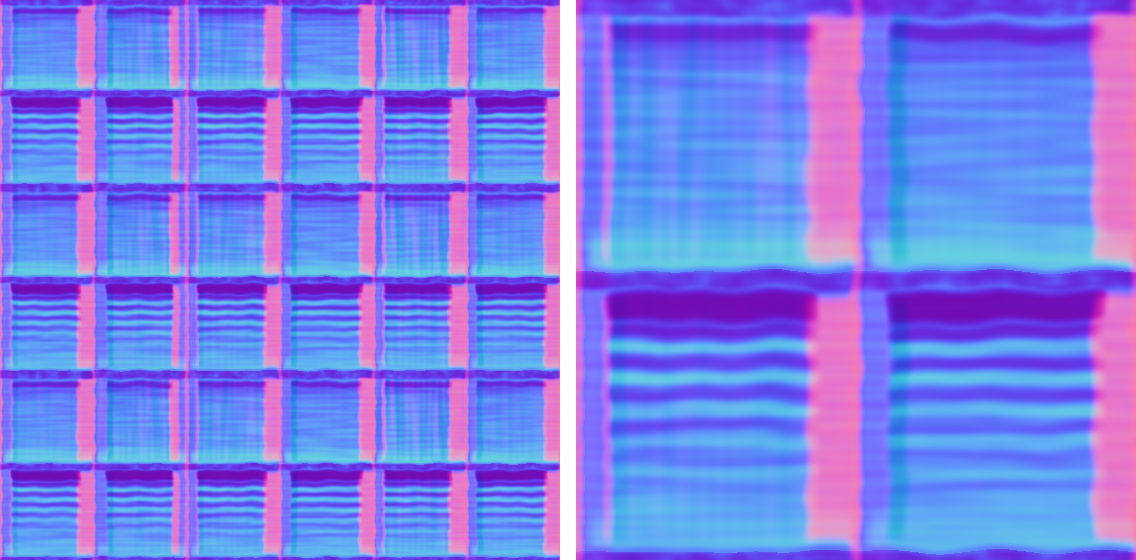
Left, the full canvas; right, a detail of the centre.
Reproduce this texture map procedurally as a Shadertoy shader.

```glsl
// Tiling normal map of a six by six grid of recessed panels, plain and ribbed in alternate rows.

const float TAU = 6.2831853;
const float CELLS = 6.0;
const vec2 GRID_SHIFT = vec2(-0.03, 0.03);

// Per-column bevel layout, in cell units
const float LEFT_EDGE[6]    = float[6](0.10, 0.12, 0.09, 0.09, 0.09, 0.08);
const float RIGHT_START[6]  = float[6](0.80, 0.79, 0.80, 0.82, 0.78, 0.80);
const float RIGHT_END[6]    = float[6](0.97, 0.89, 0.97, 0.98, 0.97, 0.98);
const float LEFT_DEPTH[6]   = float[6](0.35, 0.45, 0.25, 0.50, 0.10, 0.50);
const float LIP_STRENGTH[6] = float[6](0.55, 0.10, 0.65, 0.10, 0.75, 0.15);
const float STREAKS[6]      = float[6](0.15, 0.50, 0.50, 0.10, 0.80, 0.20);

vec2 gradientAt(vec2 cell, vec2 period) {
    vec2 p = fract(mod(cell, period) * vec2(0.1031, 0.1130));
    p += dot(p, p.yx + 33.33);
    float angle = TAU * fract((p.x + p.y) * p.x * 7.13);
    return vec2(cos(angle), sin(angle));
}

// Gradient noise that wraps after a whole number of lattice cells
float wrappedNoise(vec2 p, vec2 period) {
    vec2 i = floor(p), f = p - i;
    vec2 w = f * f * f * (f * (f * 6.0 - 15.0) + 10.0);
    vec2 e = vec2(1.0, 0.0);
    float a = dot(gradientAt(i, period), f);
    float b = dot(gradientAt(i + e.xy, period), f - e.xy);
    float c = dot(gradientAt(i + e.yx, period), f - e.yx);
    float d = dot(gradientAt(i + e.xx, period), f - e.xx);
    return mix(mix(a, b, w.x), mix(c, d, w.x), w.y);
}

// Noise over the sheet, repeating with each pair of rows
float sheetNoise(vec2 uv, vec2 frequency) {
    return wrappedNoise(uv * vec2(1.0, 3.0) * frequency, frequency);
}

float band(float x, float start, float end, float soft) {
    return smoothstep(start - soft, start + soft, x)
         - smoothstep(end - soft, end + soft, x);
}

// Side frame, inner bevels and the bright ridge between columns
float horizontalSlope(vec2 c, int column, float ribbed, float wear, float streak) {
    float left = LEFT_EDGE[column], right = RIGHT_START[column], end = RIGHT_END[column];
    right += 0.03 * ribbed * step(end, 0.9);
    float inside = band(c.y, 0.09, 0.96, 0.03);
    float slope = -0.27;
    slope += 0.18 * band(c.x, 0.0, left, 0.02);
    slope -= LEFT_DEPTH[column] * band(c.x, left, left + 0.06, 0.02) * inside;
    slope += LIP_STRENGTH[column] * band(c.x, left - 0.025, left + 0.01, 0.012) * inside;
    slope += (1.65 + wear) * band(c.x, right, end, 0.025) * inside;
    slope += (1.1 + 1.5 * wear) * band(c.x, 0.955, 0.99, 0.018);
    slope += 0.3 * band(c.x, 0.91, 1.0, 0.03) * step(end, 0.9);
    return slope + streak * STREAKS[column] * inside * (1.0 - 0.6 * ribbed);
}

// Row ridge, top and bottom bevels and ribs; c.y runs downward
float verticalSlope(vec2 c, int column, float ribbed, float wear, float grain) {
    float left = LEFT_EDGE[column], right = RIGHT_START[column];
    float across = band(c.x, left, right + 0.03, 0.025);
    float wide = band(c.x, 0.02, 0.97, 0.03);
    float panel = across * band(c.y, 0.17, 0.88, 0.03);
    float slope = mix(-0.1, 0.02, across);
    slope += panel * mix(-0.08, 0.28, c.y);

    // Worn ridge between rows
    slope -= (0.72 + 2.0 * wear) * band(c.y, 0.0, mix(0.085, 0.06, ribbed), 0.018);

    // Shaded top bevel and lit bottom bevel
    float top = mix(0.12, 0.075, ribbed);
    slope -= mix(1.0, 2.1, ribbed) * across * band(c.y, top, 0.175, 0.022);
    slope -= 0.3 * across * band(c.y, 0.17, 0.26, 0.05);
    float foot = smoothstep(0.80, 0.95, c.y) * band(c.y, 0.8, 0.985, 0.015);
    slope += mix(0.72, 0.5, ribbed) * foot * wide;

    // Ribs fade toward the foot of the panel
    float rib = cos(TAU * (c.y - 0.27) / 0.1125);
    float fade = 1.0 - smoothstep(0.25, 0.92, c.y);
    slope += ribbed * panel * (0.62 * fade + 0.05) * (rib - 0.12);
    return slope + grain * mix(0.25, 0.35, panel);
}

void mainImage(out vec4 fragColor, in vec2 fragCoord) {
    vec2 uv = fragCoord / iResolution.xy;

    // Wear shared by all rows of the same kind
    float wear = 0.3 * sheetNoise(uv, vec2(48.0, 18.0))
               + 0.2 * sheetNoise(uv, vec2(96.0, 40.0));
    float streak = sheetNoise(uv, vec2(108.0, 2.0));
    float grain = sheetNoise(uv, vec2(12.0, 56.0));
    vec2 wobble = 0.022 * vec2(sheetNoise(uv, vec2(12.0, 16.0)),
                               sheetNoise(uv.xy, vec2(30.0, 6.0)));

    // Cells counted from the upper left
    vec2 grid = vec2(uv.x, 1.0 - uv.y) * CELLS + GRID_SHIFT + wobble;
    vec2 id = mod(floor(grid), CELLS);
    vec2 c = fract(grid);
    int column = int(id.x);
    float ribbed = mod(id.y, 2.0);

    vec2 slope = vec2(horizontalSlope(c, column, ribbed, wear, streak),
                      verticalSlope(c, column, ribbed, wear, grain));
    vec3 normal = normalize(vec3(slope, 1.0));
    fragColor = vec4(0.5 + 0.5 * normal, 1.0);
}
```
